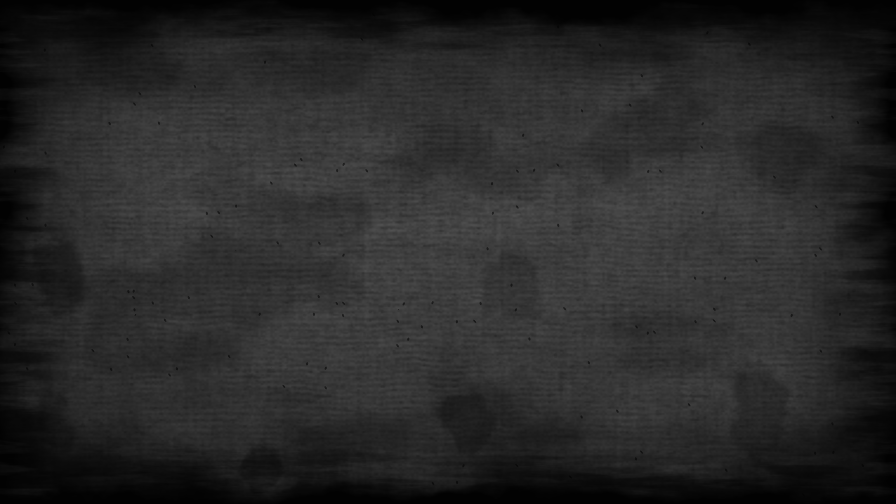
Give the GLSL for this texture, as a Shadertoy shader.

```glsl
const float TAU = 6.2831853;
const float CLOTH_TONE = 0.247;
const float STAIN_COUNT = 7.0;

float hash(vec2 cell, float seed) {
    uvec3 q = uvec3(ivec3(vec3(cell, seed))) * uvec3(1597334673u, 3812015801u, 2798796415u);
    uint n = (q.x ^ q.y ^ q.z) * 1597334673u;
    n = (n ^ (n >> 15)) * 2246822519u;
    n ^= n >> 13;
    return float(n >> 8) / 16777216.0;
}

// Value noise that wraps after "cells" repeats across the canvas
float noise(vec2 uv, vec2 cells, float seed) {
    vec2 p = uv * cells, i = floor(p), f = p - i;
    f = f * f * (3.0 - 2.0 * f);
    vec2 a = mod(i, cells), b = mod(i + 1.0, cells);
    return mix(mix(hash(a, seed), hash(vec2(b.x, a.y), seed), f.x),
               mix(hash(vec2(a.x, b.y), seed), hash(b, seed), f.x), f.y);
}

float fbm(vec2 uv, vec2 cells, float seed) {
    float sum = 0.0, weight = 0.5;
    for (int i = 0; i < 5; i++) {
        sum += weight * noise(uv, cells, seed + float(i));
        cells *= 2.0;
        weight *= 0.5;
    }
    return sum / 0.96875;
}

// Ribbed cloth: wavering rows, faint upright threads and fine grain
float weave(vec2 uv, float rows) {
    float waver = noise(uv, vec2(24.0, 14.0), 11.0) + 0.4 * noise(uv, vec2(90.0, 42.0), 12.0);
    float rib = cos(TAU * (uv.y * rows + 0.7 * waver));
    float ribStrength = mix(0.015, 0.085, noise(uv, vec2(30.0, 24.0), 13.0));
    float threads = noise(uv, vec2(230.0, 18.0), 14.0) - 0.5;
    float dashes = noise(uv, vec2(110.0, 210.0), 15.0) - 0.5;
    float grain = noise(uv, vec2(380.0, 240.0), 16.0) - 0.5;
    float gaps = smoothstep(0.72, 0.95, noise(uv, vec2(150.0, 168.0), 17.0));
    return rib * ribStrength + 0.10 * threads + 0.14 * dashes + 0.15 * grain - 0.10 * gaps;
}

// Scattered oval stains with ragged rims
float stains(vec2 uv, float aspect) {
    float ragged = fbm(uv, vec2(28.0, 16.0), 21.0) - 0.5;
    float cover = 0.0;
    for (float i = 0.0; i < STAIN_COUNT; i++) {
        vec2 centre = vec2(hash(vec2(i, 1.0), 31.0), hash(vec2(i, 2.0), 31.0));
        float size = mix(0.035, 0.075, hash(vec2(i, 3.0), 31.0));
        vec2 d = (fract(uv - centre + 0.5) - 0.5) * vec2(aspect, 1.0);
        float oval = length(d * vec2(1.25, 0.85)) / size + 1.3 * ragged;
        float strength = mix(0.12, 0.36, hash(vec2(i, 4.0), 31.0));
        cover = max(cover, strength * (1.0 - smoothstep(0.75, 1.15, oval)));
    }
    return cover;
}

// Tiny slanted flecks, one at most in each cell
float flecks(vec2 uv, vec2 cells, float density) {
    vec2 p = uv * cells, cell = mod(floor(p), cells);
    vec2 d = fract(p) - mix(vec2(0.35), vec2(0.65), vec2(hash(cell, 41.0), hash(cell, 42.0)));
    d.x += d.y * (hash(cell, 43.0) - 0.3);
    float spot = 1.0 - smoothstep(0.12, 0.34, length(d * vec2(1.3, 0.9)));
    return spot * step(1.0 - density, hash(cell, 44.0));
}

void mainImage(out vec4 fragColor, in vec2 fragCoord) {
    vec2 uv = fragCoord / iResolution.xy;
    float aspect = iResolution.x / iResolution.y;

    // Burnt border with a ragged inner rim
    vec2 edge = min(uv, 1.0 - uv) * vec2(aspect, 1.0);
    float rough = fbm(uv, vec2(14.0, 12.0), 51.0) - 0.5;
    vec2 inset = max(edge + 0.10 * rough, 0.0);
    vec2 fade = 1.0 - exp(-inset / 0.115);
    float tone = CLOTH_TONE * fade.x * fade.y;

    // Worn clouds and smudges, longer sideways
    float clouds = fbm(uv, vec2(5.0, 5.0), 61.0) - 0.5;
    float smears = fbm(uv, vec2(9.0, 22.0), 71.0) - 0.5;
    float smudge = smoothstep(0.54, 0.72, fbm(uv, vec2(8.0, 7.0), 81.0));
    tone *= 1.0 + 0.26 * clouds + 0.22 * smears - 0.20 * smudge;
    tone *= 1.0 - stains(uv, aspect);

    // Pale and dark brush streaks near the border
    float rim = 1.0 - smoothstep(0.04, 0.16, min(edge.x, edge.y));
    float streak = fbm(uv, vec2(10.0, 44.0), 91.0);
    tone += 0.035 * rim * smoothstep(0.55, 0.75, streak) * smoothstep(0.0, 0.03, inset.y);
    tone *= 1.0 - 0.45 * rim * smoothstep(0.52, 0.32, streak);

    // Cloth relief and dark flecks gathered in a low band
    tone *= 1.0 + weave(uv, 84.0);
    float band = exp(-pow((uv.y - 0.37) / 0.07, 2.0)) * smoothstep(0.75, 0.4, uv.x);
    float density = 0.008 + 0.09 * band * noise(uv, vec2(12.0, 10.0), 101.0);
    tone *= 1.0 - 0.55 * flecks(uv, vec2(150.0, 84.0), density);

    fragColor = vec4(vec3(clamp(tone + 0.006, 0.0, 1.0)), 1.0);
}
```
